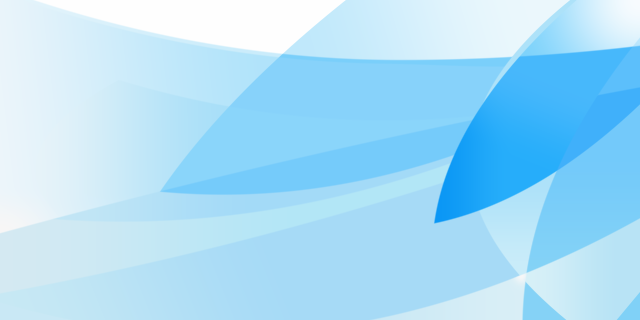
Give the GLSL for this background, as a Shadertoy shader.

```glsl
// Overlapping translucent blue leaves and sweeping ribbons on white.

// Parabola through three (input, output) points
float arc(float t, vec2 a, vec2 b, vec2 c) {
    float s = (b.y - a.y) / (b.x - a.x);
    float bend = ((c.y - b.y) / (c.x - b.x) - s) / (c.x - a.x);
    return a.y + (t - a.x) * (s + bend * (t - b.x));
}

// Antialiased step, positive side is 1
float side(float d) {
    float w = 1.0 / iResolution.y;
    return smoothstep(-w, w, d);
}

vec3 ramp(vec3 a, vec3 b, float lo, float hi, float t) {
    return mix(a, b, smoothstep(lo, hi, t));
}

void mainImage(out vec4 fragColor, in vec2 fragCoord) {
    vec2 p = fragCoord / iResolution.xy * vec2(2.0, 1.0);
    float x = p.x, y = p.y;

    // Sweeping boundaries, each 1 above its curve
    float rise = x - 1.25;
    float crest = 0.8125 + (x < 1.25 ? 0.143 : 0.079) * rise * rise;
    float aboveCrest = side(y - crest);
    float aboveInner = side(y - crest + 0.012 + 0.02 * smoothstep(1.2, 1.7, x));
    float aboveRidge = side(y - arc(x, vec2(0, 0.271), vec2(1.042, 0.531), vec2(2, 0.727)));
    float aboveStream = side(y - arc(x, vec2(0.26, 0.31), vec2(1.042, 0.383), vec2(1.484, 0.518)));
    float aboveRibbon = side(y - arc(x, vec2(0, 0.083), vec2(0.521, 0.191), vec2(1.458, 0.453)));
    float aboveFloor = side(y - arc(x, vec2(1.159, 0), vec2(1.5625, 0.115), vec2(2, 0.318)));

    // Upright boundaries, each 1 to the right of its curve
    float rightVeil = side(x - arc(y, vec2(0, 1.633), vec2(0.466, 1.74), vec2(0.883, 2)));
    float rightBowl = side(x - arc(y, vec2(0, 1.77), vec2(0.219, 1.5625), vec2(0.453, 1.471)));

    // Pale sky with a faint rounded petal on the left
    vec3 sky = ramp(vec3(0.94, 0.965, 0.98), vec3(0.69, 0.89, 0.98), -0.1, 1.0, x + 0.12 * y);
    sky = mix(sky, vec3(0.97, 0.965, 0.965), (1.0 - smoothstep(0.27, 0.42, y)) * (1.0 - smoothstep(0.0, 0.25, x)));
    float petal = side(arc(x, vec2(0.372, 0.75), vec2(0.79, 0.655), vec2(1.458, 0.635)) - y);
    petal *= side(x - 0.112 - 3.3 * (y - 0.47) * (y - 0.47));
    vec3 petalColor = ramp(vec3(0.91, 0.955, 0.975), vec3(0.65, 0.87, 0.97), 0.05, 0.75, x);
    sky = mix(sky, petalColor, petal * smoothstep(0.28, 0.4, y) * 0.9);
    sky = mix(sky, vec3(0.89, 0.96, 0.985), 0.5 * aboveInner);
    vec3 color = mix(sky, vec3(0.995), aboveCrest);

    // Ribbons below the ridge
    vec3 stream = ramp(vec3(0.83, 0.915, 0.95), vec3(0.7, 0.9, 0.965), 0.0, 1.0, x);
    vec3 shade = ramp(vec3(0.76, 0.9, 0.96), vec3(0.64, 0.855, 0.97), 0.2, 0.8, x);
    vec3 ribbon = ramp(vec3(0.78, 0.91, 0.955), vec3(0.65, 0.855, 0.965), 0.0, 1.0, x + 0.4 * y);
    vec3 ground = ramp(vec3(0.79, 0.91, 0.96), vec3(0.85, 0.935, 0.965), 1.1, 1.65, x);
    vec3 lower = mix(ribbon, mix(stream, shade, aboveStream), aboveRibbon);
    lower = mix(ground, lower, aboveFloor);
    color = mix(lower, color, aboveRidge);

    // Wide middle leaf, deeper under the crest and ridge
    float leaf = side(x - arc(y, vec2(0.401, 0.5), vec2(0.667, 0.716), vec2(1, 1.081)));
    leaf *= side(y - arc(x, vec2(0.5, 0.401), vec2(1.042, 0.42), vec2(1.497, 0.544)));
    vec3 leafColor = mix(vec3(0.53, 0.825, 0.98), vec3(0.48, 0.81, 0.98), aboveInner);
    leafColor = mix(leafColor, vec3(0.55, 0.84, 0.98), petal * 0.6);
    leafColor = mix(vec3(0.46, 0.795, 0.98), leafColor, aboveRidge);
    vec3 leafTop = ramp(vec3(0.75, 0.91, 0.985), vec3(0.92, 0.97, 0.99), 0.9, 1.7, x + 0.3 * (y - 0.85));
    color = mix(color, mix(leafColor, leafTop, aboveCrest), leaf);

    // Bowl and veil at the lower right
    vec3 bowl = ramp(vec3(0.68, 0.885, 0.975), vec3(0.79, 0.925, 0.975), 0.45, 0.15, y);
    color = mix(color, bowl, rightBowl * (1.0 - rightVeil));
    vec3 veil = ramp(vec3(0.52, 0.825, 0.965), vec3(0.45, 0.79, 0.98), 0.1, 0.55, y);
    vec3 veilFoot = ramp(vec3(0.72, 0.89, 0.96), vec3(0.84, 0.94, 0.97), 1.95, 1.65, x);
    veilFoot = mix(veil, veilFoot, rightBowl);
    veilFoot = mix(veilFoot, vec3(0.5, 0.82, 0.97), side(1.2 * (x - 1.927) - y));
    color = mix(color, mix(veilFoot, veil, aboveFloor), rightVeil);
    float glint = exp(-2000.0 * dot(p - vec2(1.63, 0.138), p - vec2(1.63, 0.138)));
    color = mix(color, vec3(0.97), glint * (1.0 - rightVeil) * (1.0 - aboveFloor));

    // Vivid right leaf, fading to a bright corner above the crest
    float vivid = side(x - arc(y, vec2(0.302, 1.357), vec2(0.72, 1.54), vec2(1, 1.802)));
    vivid *= side(y - arc(x, vec2(1.357, 0.302), vec2(1.74, 0.466), vec2(2, 0.674)));
    vec3 vividColor = ramp(vec3(0.04, 0.59, 0.96), vec3(0.15, 0.68, 0.98), 1.35, 1.6, x);
    vividColor = ramp(vividColor, vec3(0.28, 0.72, 0.985), 0.5, 0.8, y + 0.4 * (x - 1.6));
    vec3 overlap = mix(vec3(0.25, 0.69, 0.98), vec3(0.36, 0.75, 0.985), aboveRidge);
    vividColor = mix(vividColor, overlap, rightVeil);
    float corner = distance(p, vec2(2.0, 1.0));
    vec3 vividTop = ramp(vec3(0.97, 0.985, 0.995), vec3(0.49, 0.825, 0.985), 0.0, 0.42, corner);
    vividTop = mix(vividTop, vec3(0.55, 0.83, 0.98), 0.4 * rightVeil);
    color = mix(color, mix(vividColor, vividTop, aboveCrest), vivid);

    fragColor = vec4(color, 1.0);
}
```
